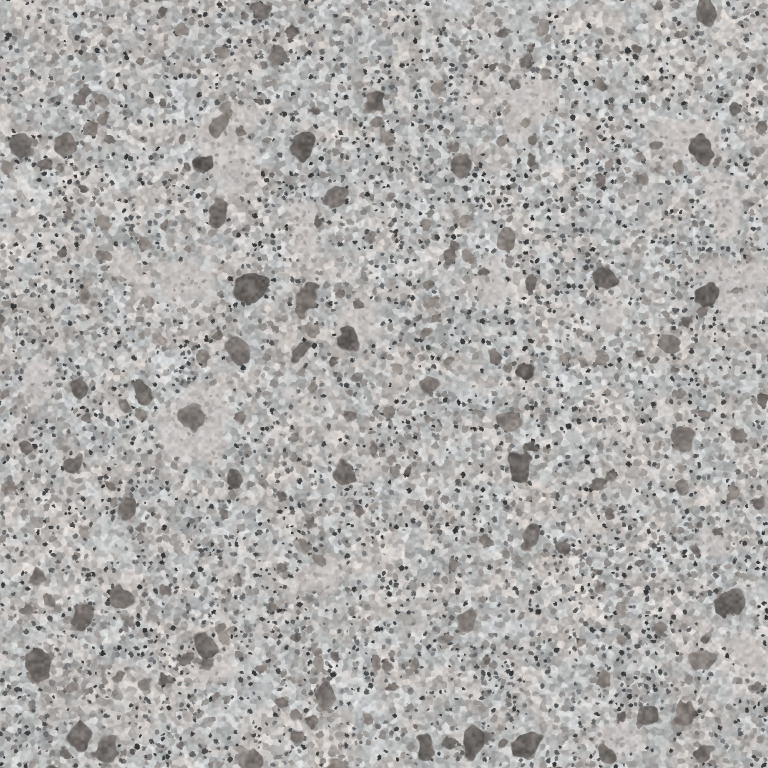
Give the GLSL for this texture, as a Shadertoy shader.

```glsl
// Speckled grey granite: a fine pale crystal ground, overlaid with grey flecks,
// tiny dark mica specks, soft feldspar patches and brown-grey quartz grains.
// Each layer scatters rough ellipses over a jittered grid.

const float GROUND_CELLS = 135.0;
const float FLECK_CELLS  = 85.0;
const float SPECK_CELLS  = 125.0;
const float PATCH_CELLS  = 9.0;
const float PEBBLE_CELLS = 40.0;
const float QUARTZ_CELLS = 17.0;
const float GROUND_TONE  = 0.74;
const float EDGE_SOFT    = 0.0013;
const vec3 COOL_TINT   = vec3(0.990, 1.000, 1.003);
const vec3 WARM_TINT   = vec3(1.020, 0.996, 0.978);
const vec3 SPECK_TINT  = vec3(0.990, 1.000, 1.020);
const vec3 QUARTZ_TINT = vec3(1.040, 0.995, 0.965);
const vec3 PATCH_COLOR = vec3(0.795, 0.775, 0.765);

float hash(vec2 p) {
    return fract(sin(dot(p, vec2(127.1, 311.7))) * 43758.5453);
}

float noise(vec2 p) {
    vec2 i = floor(p), f = fract(p);
    f = f * f * (3.0 - 2.0 * f);
    return mix(mix(hash(i), hash(i + vec2(1, 0)), f.x),
               mix(hash(i + vec2(0, 1)), hash(i + vec2(1, 1)), f.x), f.y);
}

// Random tone per crystal, blended narrowly across the cell borders.
float crystals(vec2 p) {
    vec2 cell = floor(p);
    float sum = 0.0, total = 0.0;
    for (int y = -1; y <= 1; y++)
    for (int x = -1; x <= 1; x++) {
        vec2 g = cell + vec2(x, y);
        vec2 d = g + vec2(hash(g + 3.3), hash(g + 8.7)) - p;
        float w = exp(-14.0 * dot(d, d));
        sum += w * hash(g + 15.1);
        total += w;
    }
    return sum / max(total, 1e-6);
}

// Scattered rough grains: x = coverage, y = random value of the grain.
// radii is in cells, soft in canvas units.
vec2 grains(vec2 uv, float cells, float chance, vec2 radii, float rough, float soft, float seed) {
    vec2 p = uv * cells, cell = floor(p);
    float ragged = noise(p * 3.7 + seed) + 0.5 * noise(p * 8.3 + seed) - 0.75;
    float edge = cells * max(soft, 0.7 / iResolution.y);
    vec2 best = vec2(0.0);
    for (int y = -1; y <= 1; y++)
    for (int x = -1; x <= 1; x++) {
        vec2 g = cell + vec2(x, y), k = g + seed;
        // Low-frequency noise gathers the grains into loose clusters.
        float cluster = mix(0.2, 1.8, noise(g / cells * 21.0 + seed));
        if (hash(k) > chance * cluster) continue;
        vec2 centre = g + 0.5 + 0.7 * (vec2(hash(k + 5.3), hash(k + 9.1)) - 0.5);
        float angle = 6.2832 * hash(k + 13.7);
        float c = cos(angle), s = sin(angle);
        vec2 q = mat2(c, -s, s, c) * (p - centre);
        q.x *= mix(1.0, 1.6, hash(k + 17.9));
        float radius = mix(radii.x, radii.y, hash(k + 21.3));
        float d = length(q) - radius + rough * ragged;
        float cover = 1.0 - smoothstep(-edge, edge, d);
        if (cover > best.x) best = vec2(cover, hash(k + 27.7));
    }
    return best;
}

void mainImage(out vec4 fragColor, in vec2 fragCoord) {
    vec2 uv = fragCoord / iResolution.y;
    float fine = noise(uv * 230.0 + 4.2) - 0.5;
    float broad = noise(uv * 11.0 + 7.6) - 0.5;

    // Pale crystal ground with drifting warm and cool areas
    float tone = GROUND_TONE + 0.23 * (crystals(uv * GROUND_CELLS) - 0.5)
               + 0.13 * fine + 0.05 * broad;
    float warmth = smoothstep(0.25, 0.8, 0.6 * noise(uv * 34.0 + 2.9) + 0.4 * noise(uv * 90.0));
    vec3 color = tone * mix(COOL_TINT, WARM_TINT, warmth);

    // Grey flecks and dark mica specks
    vec2 fleck = grains(uv, FLECK_CELLS, 0.25, vec2(0.22, 0.5), 0.30, EDGE_SOFT, 31.4);
    color = mix(color, mix(0.50, 0.62, fleck.y) * WARM_TINT + 0.08 * fine, 0.9 * fleck.x);
    vec2 speck = grains(uv, SPECK_CELLS, 0.26, vec2(0.18, 0.48), 0.28, EDGE_SOFT, 57.2);
    color = mix(color, mix(0.20, 0.52, speck.y) * SPECK_TINT, speck.x);

    // Soft feldspar patches veil the specks beneath
    vec2 patches = grains(uv, PATCH_CELLS, 0.28, vec2(0.20, 0.38), 0.35, 0.006, 83.6);
    color = mix(color, PATCH_COLOR + 0.09 * fine, 0.65 * patches.x);

    // Brown-grey quartz in two sizes, mottled inside
    float mottle = 0.13 * fine + 0.14 * (noise(uv * 95.0 + 6.1) - 0.5);
    vec2 pebble = grains(uv, PEBBLE_CELLS, 0.15, vec2(0.20, 0.42), 0.28, 0.0018, 109.8);
    color = mix(color, (mix(0.39, 0.55, pebble.y) + mottle) * QUARTZ_TINT, 0.92 * pebble.x);
    vec2 quartz = grains(uv, QUARTZ_CELLS, 0.21, vec2(0.19, 0.36), 0.22, 0.002, 141.3);
    color = mix(color, (mix(0.36, 0.50, quartz.y) + mottle) * QUARTZ_TINT, 0.94 * quartz.x);

    fragColor = vec4(clamp(color, 0.0, 1.0), 1.0);
}
```
